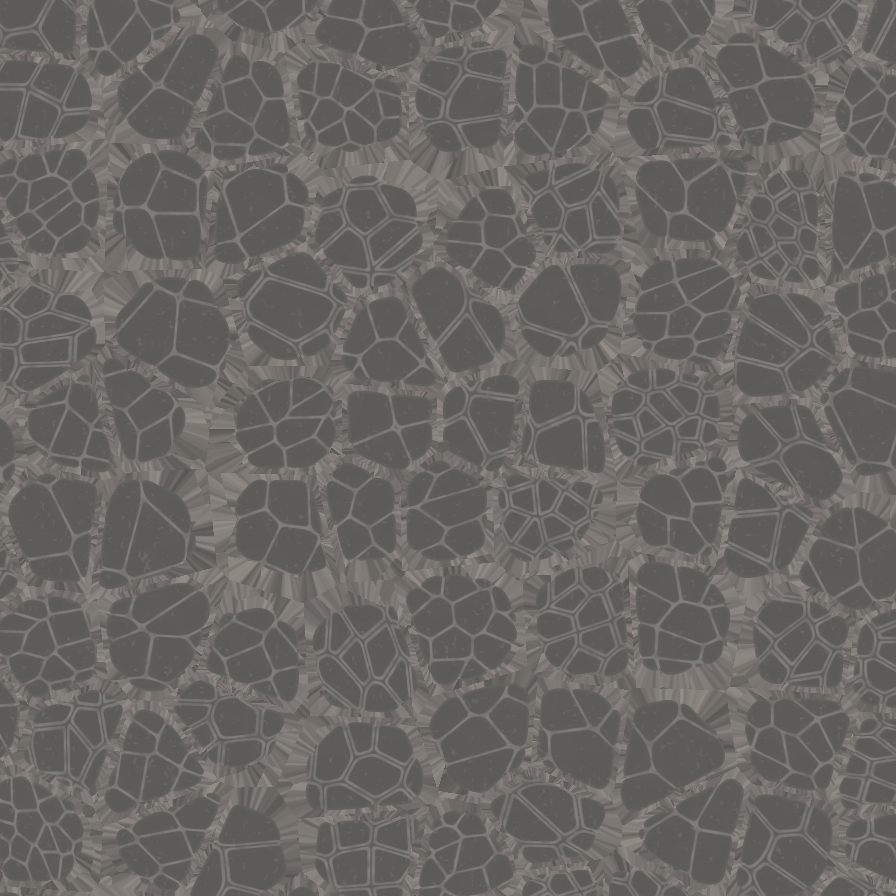
Reproduce this texture procedurally as a WebGL 1 fragment shader.

```glsl
precision highp float;
// Islands of dark cracked stones, each split by pale seams, with radial streaks between.
// A coarse cellular layer places the islands, a finer one in each island's own
// rotated and stretched frame cuts the stones, and angular noise draws the streaks.

uniform vec2 u_resolution;

const float ISLANDS = 8.6;      // islands across the canvas
const vec3 STONE = vec3(0.363, 0.358, 0.345);
const vec3 SEAM = vec3(0.505, 0.492, 0.475);
const vec3 STREAK_DARK = vec3(0.350, 0.336, 0.324);
const vec3 STREAK_LIGHT = vec3(0.585, 0.560, 0.540);

struct Cell {
  vec2 fromSeed;                // vector from the cell seed to the point
  vec2 id;
  float edge;                   // rounded distance to the cell border
};

float hash(vec2 p, float salt) {
  return fract(sin(dot(p, vec2(127.1, 311.7)) + salt * 74.7) * 43758.5453);
}

float smoothMin(float a, float b, float k) {
  float h = max(k - abs(a - b), 0.0) / k;
  return min(a, b) - h * h * k * 0.25;
}

// Value noise; a higher sharpness (below 0.5) gives flatter steps.
float noise(vec2 p, float sharpness) {
  vec2 i = floor(p);
  vec2 f = smoothstep(sharpness, 1.0 - sharpness, fract(p));
  float low = mix(hash(i, 0.0), hash(i + vec2(1.0, 0.0), 0.0), f.x);
  float high = mix(hash(i + vec2(0.0, 1.0), 0.0), hash(i + 1.0, 0.0), f.x);
  return mix(low, high, f.y);
}

vec2 seedOf(vec2 id, float jitter) {
  return id + 0.5 + jitter * (vec2(hash(id, 1.0), hash(id, 2.0)) - 0.5);
}

Cell cellular(vec2 p, float jitter, float rounding) {
  Cell cell;
  vec2 base = floor(p);
  float nearest = 9.0;
  for (int y = -1; y <= 1; y++) {
    for (int x = -1; x <= 1; x++) {
      vec2 id = base + vec2(float(x), float(y));
      vec2 offset = p - seedOf(id, jitter);
      if (dot(offset, offset) < nearest) {
        nearest = dot(offset, offset);
        cell.fromSeed = offset;
        cell.id = id;
      }
    }
  }
  cell.edge = 1.0;
  for (int y = -2; y <= 2; y++) {
    for (int x = -2; x <= 2; x++) {
      if (x == 0 && y == 0) continue;
      vec2 other = p - seedOf(cell.id + vec2(float(x), float(y)), jitter);
      float border = dot(0.5 * (cell.fromSeed + other), normalize(other - cell.fromSeed));
      cell.edge = smoothMin(cell.edge, border, rounding);
    }
  }
  return cell;
}

// Fan of flat strips around an origin: broad wedges plus fine rays.
vec3 streaks(vec2 fromOrigin, float seed) {
  float angle = atan(fromOrigin.y, fromOrigin.x) / 6.2832 + 0.5;
  float wedge = noise(vec2(angle * 19.0, seed), 0.4);
  float ray = noise(vec2(angle * 83.0, seed + 31.0), 0.25);
  return mix(STREAK_DARK, STREAK_LIGHT, 0.55 * wedge + 0.45 * ray);
}

// Dark stone face with faint pale scuffs.
vec3 stoneFace(vec2 p) {
  float scuff = noise(p * 41.0, 0.0) * noise(p.yx * 17.0 + 5.0, 0.0);
  float mottling = noise(p * 7.0, 0.0) - 0.5;
  return STONE + 0.05 * smoothstep(0.4, 0.85, scuff) + 0.008 * mottling;
}

void main() {
  vec2 p = gl_FragCoord.xy / u_resolution.y * ISLANDS + 20.0;
  float pixel = ISLANDS / u_resolution.y;

  // Island and its own frame
  Cell island = cellular(p, 0.68, 0.1);
  vec2 local = island.fromSeed;
  float turn = 6.2832 * hash(island.id, 3.0);
  mat2 rotation = mat2(cos(turn), sin(turn), -sin(turn), cos(turn));
  float density = mix(1.6, 4.4, pow(hash(island.id, 4.0), 1.4));
  float stretch = mix(0.78, 1.28, hash(island.id, 5.0));
  vec2 scale = density * vec2(stretch, 1.0 / stretch);

  // Stones within the island
  Cell stone = cellular(rotation * local * scale + island.id * 7.3, 0.85, 0.09);
  float stoneEdge = stone.edge / density;

  // Island outline, notched where seams reach it
  float angle = atan(local.y, local.x);
  float wobble = 0.025 * sin(3.0 * angle + turn) + 0.015 * sin(7.0 * angle + 2.0 * turn);
  float outline = smoothMin(island.edge - 0.05, 0.57 + wobble - length(local), 0.08);
  outline -= 0.045 * exp(-max(stoneEdge, 0.0) / 0.03);

  // Seams are single or split into twin lines
  float lineAt = 0.02 * step(0.55, hash(island.id, 6.0));
  float seam = 1.0 - smoothstep(0.005, 0.011 + pixel, abs(stoneEdge - lineAt));
  float rim = 1.0 - smoothstep(0.0, 0.035, outline);
  float wear = 0.45 + 0.6 * noise(p * 13.0, 0.0);
  float dust = 0.2 * exp(-max(stoneEdge, 0.0) / 0.025) * noise(p * 37.0, 0.0);
  float pale = clamp(max(seam * wear, 0.3 * rim * wear) + dust, 0.0, 1.0);
  vec3 islandColor = mix(stoneFace(p), SEAM, pale);

  // Streaks fan out from between the island and stone centres
  vec2 fromStone = (stone.fromSeed / scale) * rotation;
  float fanSeed = floor(200.0 * hash(stone.id, 7.0));
  vec3 gapColor = streaks(mix(local, fromStone, 0.4), fanSeed);

  float inside = smoothstep(-0.6 * pixel, 0.6 * pixel, outline);
  gl_FragColor = vec4(mix(gapColor, islandColor, inside), 1.0);
}
```
